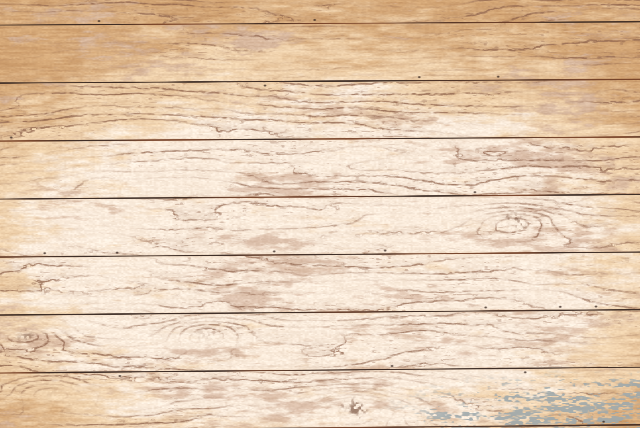
Write a WebGL 2 fragment shader that draws this texture.

```glsl
#version 300 es
precision highp float;
// Bleached wooden planks: eight slightly tilted boards split by fine seams.
// Grain lines are contours of a stretched noise field bent around knots;
// broad noise adds sun fading, stains, flaking blue-grey paint and nail holes.
uniform vec2 u_resolution;
out vec4 outColor;

const vec3 CREAM = vec3(0.985, 0.928, 0.865);
const vec3 SAND = vec3(0.945, 0.830, 0.685);
const vec3 TAN = vec3(0.825, 0.645, 0.455);
const vec3 MAUVE = vec3(0.850, 0.730, 0.645);
const vec3 BROWN = vec3(0.560, 0.390, 0.300);
const vec3 SEAM = vec3(0.190, 0.130, 0.110);
const vec3 RUST = vec3(0.450, 0.240, 0.140);
const vec3 PAINT = vec3(0.620, 0.660, 0.670);

// Knots: centre x, centre y, radius, strength of the dark heart
const vec4 KNOTS[5] = vec4[5](
  vec4(1.200, 0.482, 0.030, 0.75), vec4(0.830, 0.046, 0.034, 0.70),
  vec4(0.062, 0.217, 0.026, 0.50), vec4(0.480, 0.220, 0.030, 0.15),
  vec4(0.120, 0.085, 0.032, 0.10));

float hash(vec2 p) {
  return fract(sin(dot(p, vec2(127.1, 311.7))) * 43758.5453);
}

float noise(vec2 p) {
  vec2 i = floor(p), f = fract(p);
  f = f * f * (3.0 - 2.0 * f);
  return mix(mix(hash(i), hash(i + vec2(1, 0)), f.x),
             mix(hash(i + vec2(0, 1)), hash(i + vec2(1, 1)), f.x), f.y);
}

float fbm(vec2 p) {
  float sum = 0.0, gain = 0.5;
  for (int i = 0; i < 4; i++) {
    sum += gain * noise(p);
    p = p * 2.03 + 17.3;
    gain *= 0.5;
  }
  return sum / 0.9375;
}

// Height of one board; boards narrow a little to the right
float boardPitch(float x) { return 0.1355 - 0.00065 * x; }

// Board number plus position across it, counted downwards
float boardCoord(vec2 p) {
  return (0.9414 - p.y + 0.0052 * p.x) / boardPitch(p.x);
}

// Hairline contour of constant thickness with a soft shadow on one side
float growthLine(float field, float thickness, float px) {
  float f = fract(field), slope = max(fwidth(field), 0.0001);
  float d = min(f, 1.0 - f) / slope * px;
  float thin = 1.0 - smoothstep(0.2 * thickness, thickness + 0.6 * px, d);
  return (thin + 0.3 * f * f * f) * (1.0 - smoothstep(0.35, 0.8, slope));
}

// x: bend of the grain, y: dark heart
vec2 knots(vec2 p, float board) {
  vec2 total = vec2(0.0);
  for (int i = 0; i < 5; i++) {
    vec4 k = KNOTS[i];
    float here = step(abs(floor(boardCoord(k.xy)) - board), 0.5);
    vec2 q = (p - k.xy) / k.z;
    float ragged = fbm(p * 75.0);
    float heart = 1.0 - smoothstep(0.2, 0.95, length(q * vec2(0.8, 1.1)) + ragged - 0.4);
    q.x *= 0.4;
    total.x += here * 3.8 * exp(-0.7 * dot(q, q));
    total.y += here * k.w * heart * smoothstep(0.35, 0.7, noise(p * 170.0));
  }
  return total;
}

// Nail holes in a few random cells along both edges of a board
float nailHoles(vec2 p, float v, float board, float px) {
  float cell = floor(p.x / 0.17);
  vec2 id = vec2(cell, board + 41.0);
  float x = (cell + 0.15 + 0.7 * hash(id)) * 0.17;
  float side = mix(0.07, 0.94, step(0.4, hash(id + 3.7)));
  float d = length(vec2(p.x - x, (v - side) * boardPitch(p.x)) * vec2(0.75, 1.0));
  return step(0.68, hash(id + 9.1)) * (1.0 - smoothstep(0.0005, 0.0015 + px, d));
}

void main() {
  vec2 p = gl_FragCoord.xy / u_resolution.y;
  float px = 1.0 / u_resolution.y;
  float coord = boardCoord(p), board = floor(coord), v = coord - board;
  vec2 seed = vec2(board * 13.7 + 5.0, board * 7.3 + 31.0);

  // Sun fading from a pale centre to golden edges, with streaky stains
  float fade = length((p - vec2(0.74, 0.38)) * vec2(0.72, 1.25));
  float stain = fbm(p * vec2(6.0, 26.0) + seed);
  float mottle = fbm(p * vec2(30.0, 110.0) + seed);
  float age = 1.1 * smoothstep(0.34, 0.84, fade) + 0.65 * (stain - 0.5) + 0.55 * (mottle - 0.5);
  vec3 color = mix(CREAM, SAND, smoothstep(0.05, 0.5, age));
  color = mix(color, TAN, smoothstep(0.5, 1.15, age));
  float blush = fbm(p * vec2(5.0, 20.0) + seed.yx + 50.0) + 0.6 * (mottle - 0.5);
  color = mix(color, MAUVE, 0.8 * smoothstep(0.58, 0.82, blush));

  // Growth lines, arches and knot rings that come and go along the board
  vec2 knot = knots(p, board);
  float field = 5.0 * v + 8.0 * fbm(vec2(p.x * 1.15, v * 0.9) + seed) + knot.x
              + 0.3 * noise(vec2(p.x * 16.0, v * 7.0) + seed)
              + 0.14 * (noise(p * vec2(90.0, 160.0)) - 0.5);
  float worn = smoothstep(0.36, 0.68, fbm(p * vec2(4.0, 18.0) + seed + 80.0));
  float pores = noise(p * vec2(120.0, 300.0));
  float broken = smoothstep(0.15, 0.7, 0.6 * pores + 0.4 * noise(p * vec2(45.0, 120.0) + seed));
  float line = growthLine(field, 0.0017, px) * (0.12 + 0.88 * worn) * (0.15 + 0.85 * broken);
  color = mix(color, BROWN, clamp(line * (0.60 + 0.25 * age), 0.0, 0.75));

  // Fine fibres, grit and clustered short dashes
  float fibre = noise(p * vec2(28.0, 260.0) + seed);
  color *= 1.0 + vec3(0.05, 0.08, 0.11) * (fibre - 0.5) * (0.6 + age);
  float grit = noise(p * vec2(210.0, 330.0));
  color *= 1.0 + vec3(0.06, 0.08, 0.10) * (grit - 0.5);
  float dash = noise(p * vec2(75.0, 310.0) + seed);
  color = mix(color, BROWN, 0.34 * smoothstep(0.66, 0.95, dash) * (0.15 + worn) * smoothstep(0.2, 0.6, grit));
  color = mix(color, BROWN * 0.85, knot.y);

  // Flaking paint in thin streaks near the lower right corner
  float corner = smoothstep(0.75, 1.45, p.x) * (1.0 - smoothstep(0.01, 0.17, p.y));
  float flakes = fbm(p * vec2(14.0, 90.0) + 12.0) + 0.6 * (pores - 0.5);
  float peel = smoothstep(0.66, 0.92, flakes + 0.24 * corner) * smoothstep(0.05, 0.4, corner);
  color = mix(color, PAINT, 0.9 * peel);

  // Nail holes, softly stained board edges and uneven seams
  color = mix(color, SEAM, 0.75 * nailHoles(p, v, board, px));
  float edge = min(v, 1.0 - v) * boardPitch(p.x);
  color = mix(color, TAN, 0.35 * exp(-edge / 0.0025));
  float seamRow = floor(coord + 0.5) * 5.0;
  float halfWidth = 0.0010 + 0.0009 * noise(vec2(p.x * 11.0, seamRow));
  float seam = 1.0 - smoothstep(halfWidth - 0.5 * px, halfWidth + 0.5 * px, edge);
  vec3 gap = mix(SEAM, RUST, smoothstep(0.45, 0.9, noise(vec2(p.x * 5.0, seamRow + 2.0))));
  color = mix(color, gap, 0.92 * seam);
  outColor = vec4(clamp(color, 0.0, 1.0), 1.0);
}
```
